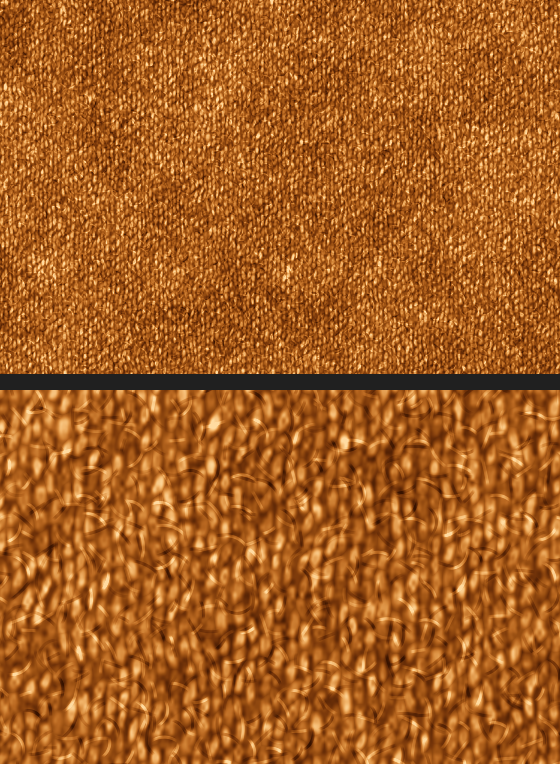
Top, the full canvas; bottom, a detail of the centre.
Give the GLSL for this texture, as a WebGL 1 fragment shader.

```glsl
precision highp float;
// Coarse orange-brown twill wool: slanted rows of short yarn grains under loose fuzz.

uniform vec2 u_resolution;

#define GRAINS vec2(85.0, 48.0)   // yarn grains per canvas height, across and up
#define TWILL 0.40                // rise of each column, in grain heights
#define JITTER 0.36               // scatter of the grains
#define GRAIN_SIZE vec2(0.56, 0.70)
#define WEAVE_CONTRAST 0.66
#define FUZZ_CELLS 46.0           // fibre cells per canvas height
#define FUZZ_WIDTH 0.0014
#define FUZZ_LIGHT 0.36
#define FUZZ_DARK 0.30
#define SPECKLE 0.46
#define CLOUDS 0.34
#define MID_TONE 0.51

vec2 hash2(vec2 p) {
  vec3 q = fract(vec3(p.xyx) * vec3(0.1031, 0.1030, 0.0973));
  q += dot(q, q.yzx + 33.33);
  return fract((q.xx + q.yz) * q.zy);
}

float valueNoise(vec2 p) {
  vec2 cell = floor(p);
  vec2 f = fract(p);
  f = f * f * (3.0 - 2.0 * f);
  float low = mix(hash2(cell).x, hash2(cell + vec2(1.0, 0.0)).x, f.x);
  float high = mix(hash2(cell + vec2(0.0, 1.0)).x, hash2(cell + 1.0).x, f.x);
  return mix(low, high, f.y);
}

// Rounded upright grains, each column shifted up to form the diagonal
float weave(vec2 p) {
  vec2 q = p * GRAINS;
  float light = 0.0;
  for (int i = -1; i <= 1; i++) {
    float column = floor(q.x) + float(i);
    float shift = TWILL * column;
    for (int j = -1; j <= 1; j++) {
      float row = floor(q.y - shift) + float(j);
      vec2 id = vec2(column, row) + 200.0;
      vec2 scatter = hash2(id) - 0.5;
      vec2 look = hash2(id + 371.0);
      vec2 d = q - vec2(column + 0.5, row + 0.5 + shift) - JITTER * scatter;
      d.x -= (0.15 + 0.7 * scatter.x) * d.y;
      float radius = length(d / (GRAIN_SIZE * (0.85 + 0.3 * look.y)));
      float body = 1.0 - smoothstep(0.25, 1.0, radius);
      float brightness = mix(0.42, 1.12, look.x) + 0.35 * step(0.985, look.y);
      light = max(light, body * brightness);
    }
  }
  return light;
}

// Short bent fibres lying in all directions
float fuzz(vec2 p, float seed) {
  vec2 cell = floor(p * FUZZ_CELLS);
  float pixel = 0.6 / u_resolution.y;
  float cover = 0.0;
  for (int i = -1; i <= 1; i++) {
    for (int j = -1; j <= 1; j++) {
      vec2 id = cell + vec2(float(i), float(j));
      vec2 place = hash2(id + seed);
      vec2 form = hash2(id + seed + 157.0);
      vec2 d = p - (id + place) / FUZZ_CELLS;
      float angle = 3.14159 * form.x;
      vec2 along = vec2(cos(angle), sin(angle));
      float x = dot(d, along);
      float y = dot(d, vec2(-along.y, along.x)) - (form.y - 0.5) * 70.0 * x * x;
      float reach = mix(0.007, 0.014, place.x);
      float strand = 1.0 - smoothstep(FUZZ_WIDTH - pixel, FUZZ_WIDTH + pixel, abs(y));
      strand *= 1.0 - smoothstep(0.6 * reach, reach, abs(x));
      cover = max(cover, strand * mix(0.35, 1.0, form.y));
    }
  }
  return cover;
}

// Dark brown through orange to pale straw, in equal steps of tone
vec3 woolColor(float tone) {
  float t = tone * 5.0;
  vec3 c = mix(vec3(0.21, 0.07, 0.0), vec3(0.34, 0.14, 0.02), clamp(t + 1.0, 0.0, 1.0));
  c = mix(c, vec3(0.48, 0.22, 0.04), clamp(t, 0.0, 1.0));
  c = mix(c, vec3(0.60, 0.31, 0.07), clamp(t - 1.0, 0.0, 1.0));
  c = mix(c, vec3(0.73, 0.41, 0.13), clamp(t - 2.0, 0.0, 1.0));
  c = mix(c, vec3(0.85, 0.55, 0.24), clamp(t - 3.0, 0.0, 1.0));
  c = mix(c, vec3(0.95, 0.71, 0.42), clamp(t - 4.0, 0.0, 1.0));
  return mix(c, vec3(1.0, 0.86, 0.63), clamp(t - 5.0, 0.0, 1.0));
}

void main() {
  vec2 p = gl_FragCoord.xy / u_resolution.y;

  // Slight pull in the cloth so rows never run perfectly straight
  vec2 pull = vec2(valueNoise(p * 22.0), valueNoise(p * 22.0 + 91.0)) - 0.5;
  vec2 cloth = p + 0.009 * pull;

  float clouds = 0.6 * valueNoise(p * 7.0 + 13.0) + 0.4 * valueNoise(p * 19.0 + 47.0) - 0.5;
  float speckle = valueNoise(p * vec2(250.0, 180.0) + 29.0) - 0.5;

  float tone = MID_TONE + WEAVE_CONTRAST * (weave(cloth) - 0.40);
  tone += CLOUDS * clouds + SPECKLE * speckle;
  tone += FUZZ_LIGHT * fuzz(p, 17.0) - FUZZ_DARK * fuzz(p, 613.0);

  gl_FragColor = vec4(woolColor(tone), 1.0);
}
```
